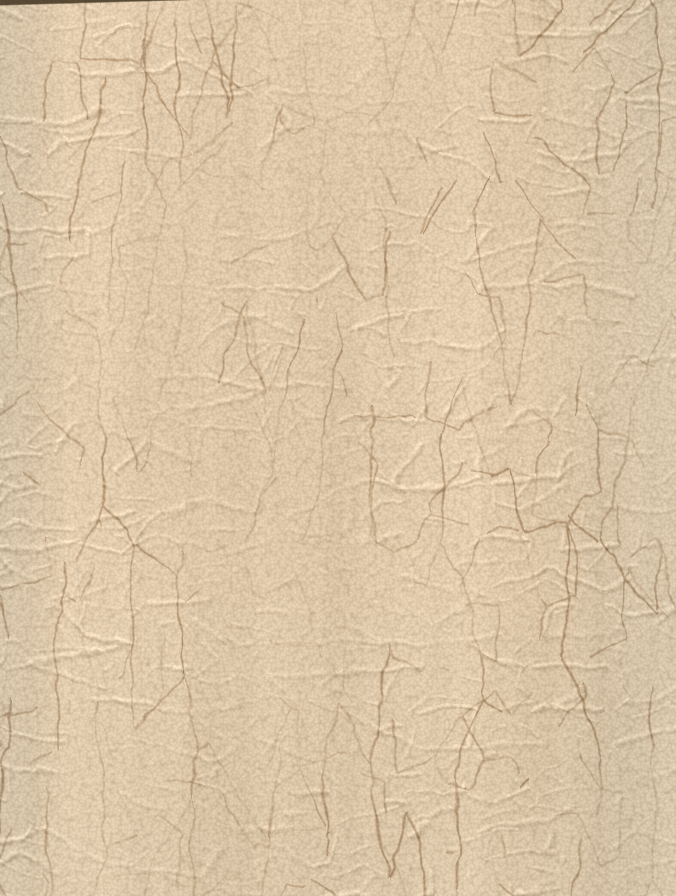
Write a WebGL 2 fragment shader that draws this texture.

```glsl
#version 300 es
precision highp float;

uniform vec2 u_resolution;
out vec4 fragColor;

const vec3 CREAM = vec3(0.872, 0.785, 0.665);
const vec3 GREY_BEIGE = vec3(0.815, 0.748, 0.643);
const vec3 CRACK_TINT = vec3(0.85, 1.0, 1.08);

vec2 hash2(vec2 p) {
    vec3 q = fract(p.xyx * vec3(0.1031, 0.1030, 0.0973));
    q += dot(q, q.yzx + 33.33);
    return fract((q.xx + q.yz) * q.zy);
}

// Layered sines, each octave turned and bent by the previous one
float waves(vec2 p, float seed) {
    float sum = 0.0, amp = 0.5;
    for (int i = 0; i < 4; i++) {
        sum += amp * sin(p.x + seed + 1.3 * sin(p.y + seed * 1.7));
        p = mat2(1.2, 1.5, -1.5, 1.2) * p + sum;
        amp *= 0.6;
    }
    return sum;
}

// Vertical bands that drift slowly with height
float streaks(vec2 p) {
    float sum = 0.0, amp = 0.5, freq = 17.0;
    for (int i = 0; i < 5; i++) {
        float fi = float(i);
        float drift = sin(p.y * (3.0 + 2.0 * fi) + fi * 2.4 + p.x * 9.0);
        sum += amp * sin(p.x * freq + fi * 4.1 + 0.8 * drift);
        freq *= 1.87;
        amp *= 0.8;
    }
    return sum;
}

// Cellular borders: x = distance in canvas units, y = random value per border
vec2 cellBorder(vec2 p, vec2 scale, float seed) {
    vec2 q = p * scale + seed, cell = floor(q);
    vec2 nearA = vec2(9.0), nearB = vec2(9.0), idA = cell, idB = cell;
    for (int y = -1; y <= 1; y++)
    for (int x = -1; x <= 1; x++) {
        vec2 id = cell + vec2(x, y);
        vec2 d = id + 0.05 + 0.9 * hash2(id) - q;
        if (dot(d, d) < dot(nearA, nearA)) {
            nearB = nearA; idB = idA;
            nearA = d; idA = id;
        } else if (dot(d, d) < dot(nearB, nearB)) {
            nearB = d; idB = id;
        }
    }
    vec2 normal = normalize(nearB - nearA);
    float dist = dot(0.5 * (nearA + nearB), normal) / length(normal * scale);
    return vec2(dist, hash2(idA + idB + 7.3).x);
}

// Soft line along those borders whose random value exceeds keep
float brokenLine(vec2 p, vec2 scale, float seed, float keep, float width) {
    vec2 border = cellBorder(p, scale, seed);
    return smoothstep(width, 0.0, border.x) * smoothstep(keep, keep + 0.3, border.y);
}

// Raised crease lit from above
float crease(vec2 p, vec2 scale, float seed, float keep, float width) {
    vec2 shift = vec2(-0.4, 0.9) * width;
    return brokenLine(p, scale, seed, keep, width)
         - brokenLine(p + shift, scale, seed, keep, width);
}

float grain(vec2 p, float freq) {
    vec2 q = p * freq, cell = floor(q);
    float nearest = 4.0;
    for (int y = -1; y <= 1; y++)
    for (int x = -1; x <= 1; x++) {
        vec2 id = cell + vec2(x, y);
        vec2 d = id + hash2(id) - q;
        nearest = min(nearest, dot(d, d));
    }
    return 0.45 - sqrt(nearest);
}

void main() {
    vec2 uv = gl_FragCoord.xy / u_resolution;
    vec2 p = gl_FragCoord.xy / u_resolution.y;
    float pixel = 1.0 / u_resolution.y;

    // Paper tone: bands, clouds and greyer margins
    float margin = smoothstep(0.1, 0.0, uv.x) + smoothstep(0.78, 0.98, uv.x);
    margin += 0.35 * smoothstep(0.4, 0.0, uv.y);
    vec3 color = mix(CREAM, GREY_BEIGE, min(margin, 1.0) * 0.8);
    color += 0.016 * streaks(p) + 0.009 * waves(p * 7.0, 2.0);

    // Fine plaster grain
    color += 0.10 * grain(p, 260.0) + 0.06 * grain(p + 3.7, 125.0);

    // Wobble bends every crack and crease
    vec2 bent = p + 0.006 * vec2(waves(p * 34.0, 1.0), waves(p * 31.0, 5.0));
    float patches = smoothstep(-0.6, 0.5, waves(p * 11.0, 8.0));

    // Embossed creases, mostly sideways
    float relief = crease(bent, vec2(13.0, 28.0), 11.0, 0.45, 0.0045);
    relief += 0.7 * crease(bent, vec2(24.0, 43.0), 37.0, 0.5, 0.0035);
    color += 0.075 * relief * mix(0.4, 1.0, patches);

    // Long upright cracks and a finer branching net
    float thin = max(0.0024, 1.2 * pixel);
    float cracks = brokenLine(bent, vec2(19.0, 5.0), 53.0, 0.42, thin);
    cracks += 0.8 * brokenLine(bent, vec2(23.0, 15.0), 71.0, 0.55, thin);
    cracks = min(cracks, 1.0) * mix(0.35, 1.0, patches);
    color -= 0.2 * cracks * CRACK_TINT;

    // Narrow shadow wedge on the upper left rim
    float rim = 0.006 * (1.0 - uv.x / 0.28);
    float shadow = smoothstep(-pixel, pixel, p.y - 1.0 + rim) * step(uv.x, 0.28);
    color = mix(color, vec3(0.25, 0.2, 0.12), 0.85 * shadow);

    fragColor = vec4(clamp(color, 0.0, 1.0), 1.0);
}
```
